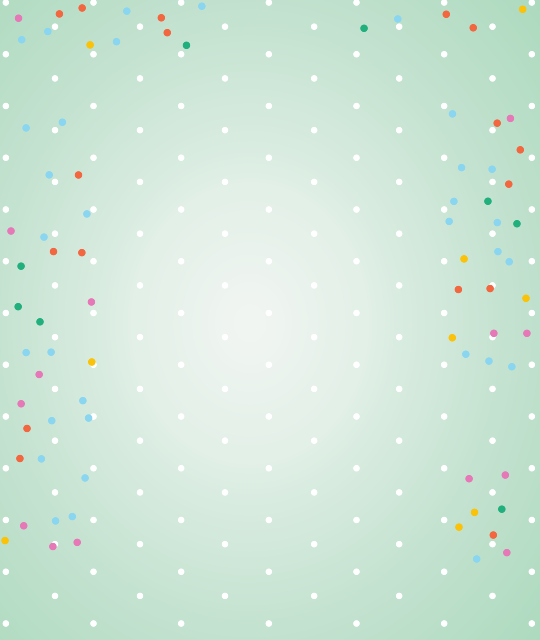
Reproduce this background procedurally as a Shadertoy shader.

```glsl
// Pale mint radial glow with a staggered white dot lattice and confetti along the margins.

const vec2 SHEET = vec2(648.0, 768.0); // layout units, y pointing down
const float DOT_RADIUS = 3.9;
const float CONFETTI_RADIUS = 4.5;

float disc(vec2 offset, float radius, float blur) {
    return 1.0 - smoothstep(-0.5 * blur, 0.5 * blur, length(offset) - radius);
}

vec2 hash2(vec2 cell, float seed) {
    vec3 h = fract(vec3(cell.xyx + seed) * vec3(0.1031, 0.1030, 0.0973));
    h += dot(h, h.yzx + 33.33);
    return fract((h.xx + h.yz) * h.zy);
}

// Radial glow, from near white to mint
vec3 glow(vec2 p, vec2 centre) {
    float r = length((p - centre) / SHEET);
    vec3 colour = mix(vec3(0.950, 0.962, 0.952), vec3(0.875, 0.936, 0.898), smoothstep(-0.06, 0.30, r) * 1.04 - 0.04);
    colour = mix(colour, vec3(0.770, 0.887, 0.816), clamp((r - 0.22) / 0.25, 0.0, 1.0));
    return mix(colour, vec3(0.675, 0.853, 0.745), clamp((r - 0.47) / 0.27, 0.0, 1.0));
}

// Two interleaved sets of columns; the second is unevenly spaced
float lattice(vec2 p, float blur) {
    vec2 pitch = vec2(105.2, 62.1);
    vec2 first = vec2(7.0, 3.0);
    vec2 offset = p - first;
    float mask = disc(offset - pitch * round(offset / pitch), DOT_RADIUS, blur);
    float rowOffset = p.y - 32.0;
    rowOffset -= pitch.y * round(rowOffset / pitch.y);
    for (int i = 0; i < 6; i++) {
        float n = float(i);
        float x = 66.0 + 102.0 * n + 5.0 * step(3.0, n) + 10.0 * step(5.0, n);
        mask = max(mask, disc(vec2(p.x - x, rowOffset), DOT_RADIUS, blur));
    }
    return mask;
}

vec3 confettiColour(float pick) {
    vec3 palette[6] = vec3[6](
        vec3(0.95, 0.40, 0.25),  // coral
        vec3(0.98, 0.76, 0.03),  // yellow
        vec3(0.54, 0.84, 0.94),  // sky
        vec3(0.13, 0.69, 0.49),  // green
        vec3(0.90, 0.47, 0.72),  // pink
        vec3(0.54, 0.84, 0.94)); // sky again, as it is more common
    return palette[int(min(pick * 6.0, 5.0))];
}

// One jittered dot per cell inside the box from low to high
vec3 scatter(vec3 base, vec2 p, vec2 low, vec2 high, vec2 cells, float seed, float blur) {
    vec2 size = (high - low) / cells;
    vec2 cell = floor((p - low) / size);
    if (any(lessThan(cell, vec2(0.0))) || any(greaterThanEqual(cell, cells))) return base;
    vec2 room = max(size - 2.0 * (CONFETTI_RADIUS + blur), 0.0);
    vec2 jitter = (hash2(cell, seed) - 0.5) * room;
    vec2 centre = low + (cell + 0.5) * size + jitter;
    float pick = hash2(cell, seed + 17.3).x;
    return mix(base, confettiColour(pick), disc(p - centre, CONFETTI_RADIUS, blur));
}

void mainImage(out vec4 fragColor, in vec2 fragCoord) {
    vec2 p = fragCoord / iResolution.xy * SHEET;
    p.y = SHEET.y - p.y;
    float blur = SHEET.y / iResolution.y;

    vec3 colour = glow(p, vec2(300.0, 388.0));
    colour = mix(colour, vec3(1.0), lattice(p, blur));

    // Top margin
    colour = scatter(colour, p, vec2(8.0, 0.0), vec2(250.0, 62.0), vec2(6.0, 2.0), 3.0, blur);
    colour = scatter(colour, p, vec2(425.0, 5.0), vec2(642.0, 42.0), vec2(5.0, 1.0), 11.0, blur);
    // Left margin
    colour = scatter(colour, p, vec2(18.0, 122.0), vec2(116.0, 236.0), vec2(2.0), 23.0, blur);
    colour = scatter(colour, p, vec2(0.0, 245.0), vec2(120.0, 692.0), vec2(3.0, 9.0), 31.0, blur);
    // Right margin
    colour = scatter(colour, p, vec2(533.0, 130.0), vec2(640.0, 458.0), vec2(3.0, 8.0), 47.0, blur);
    colour = scatter(colour, p, vec2(536.0, 556.0), vec2(624.0, 688.0), vec2(2.0, 4.0), 59.0, blur);

    fragColor = vec4(colour, 1.0);
}
```
